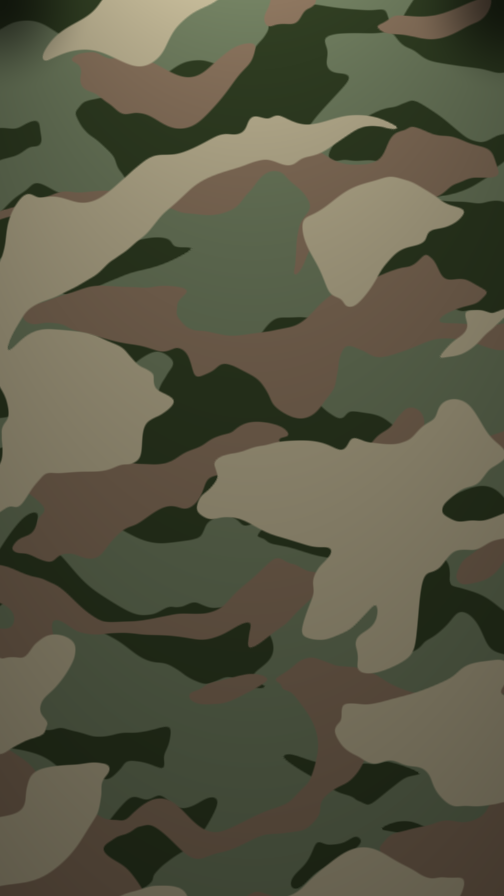
Reproduce this pattern procedurally as a Shadertoy shader.

```glsl
const vec3 GREEN = vec3(0.325, 0.365, 0.277);
const vec3 DARK  = vec3(0.140, 0.180, 0.100);
const vec3 BROWN = vec3(0.400, 0.335, 0.270);
const vec3 TAN   = vec3(0.555, 0.525, 0.430);

// Random unit vector for a lattice cell
vec2 cellDirection(vec2 cell) {
    vec3 h = fract(cell.xyx * vec3(0.1031, 0.1030, 0.0973));
    h += dot(h, h.yzx + 33.33);
    float angle = 6.28318 * fract((h.x + h.y) * h.z);
    return vec2(cos(angle), sin(angle));
}

// Smooth gradient noise, centred on zero
float gradientNoise(vec2 p) {
    vec2 i = floor(p), f = p - i;
    vec2 u = f * f * f * (f * (f * 6.0 - 15.0) + 10.0);
    vec2 e = vec2(1.0, 0.0);
    float a = dot(cellDirection(i), f);
    float b = dot(cellDirection(i + e), f - e);
    float c = dot(cellDirection(i + e.yx), f - e.yx);
    float d = dot(cellDirection(i + e.xx), f - e.xx);
    return mix(mix(a, b, u.x), mix(c, d, u.x), u.y);
}

vec2 warp(vec2 p, float frequency, float amount, float seed) {
    vec2 q = p * frequency + seed;
    return p + amount * vec2(gradientNoise(q), gradientNoise(q + 41.7));
}

vec2 rotate(vec2 p, float angle) {
    float c = cos(angle), s = sin(angle);
    return vec2(c * p.x + s * p.y, c * p.y - s * p.x);
}

// Long, lobed patches lying along a slightly tilted axis
float patchField(vec2 p, vec2 frequency, float tilt, float seed) {
    p = warp(p, 4.5, 0.14, seed);
    p = warp(p, 13.0, 0.025, seed + 9.3);
    vec2 q = rotate(p, tilt) * frequency + seed * vec2(1.7, 2.3);
    return gradientNoise(q) + 0.33 * gradientNoise(q * 2.1 + 17.0);
}

// Antialiased coverage of the field above a threshold
float coverage(float field, float threshold) {
    float width = max(fwidth(field), 0.0001);
    return smoothstep(-width, width, field - threshold);
}

// Light falling from the top centre, with shaded upper corners
float lighting(vec2 uv, float aspect) {
    float side = 2.0 * uv.x - 1.0;
    float light = 0.74 + 0.42 * uv.y;
    light += 0.24 * pow(uv.y, 6.0) * (1.0 - side * side);
    light *= 1.0 - 0.10 * side * side;
    vec2 corner = vec2(1.0 - abs(side), 2.0 * (1.0 - uv.y) * aspect);
    return light * mix(0.45, 1.0, smoothstep(0.0, 0.38, length(corner)));
}

void mainImage(out vec4 fragColor, in vec2 fragCoord) {
    vec2 p = fragCoord / iResolution.x;
    vec2 uv = fragCoord / iResolution.xy;

    // Stacked camouflage layers
    vec3 color = GREEN;
    color = mix(color, DARK,  coverage(patchField(p, vec2(2.5, 6.0), 0.05, 12.4), 0.08));
    color = mix(color, BROWN, coverage(patchField(p, vec2(2.5, 5.6), 0.18, 37.1), 0.13));
    color = mix(color, TAN,   coverage(patchField(p, vec2(2.2, 4.8), 0.35, 63.8), 0.14));

    color *= lighting(uv, iResolution.y / iResolution.x);
    fragColor = vec4(color, 1.0);
}
```
